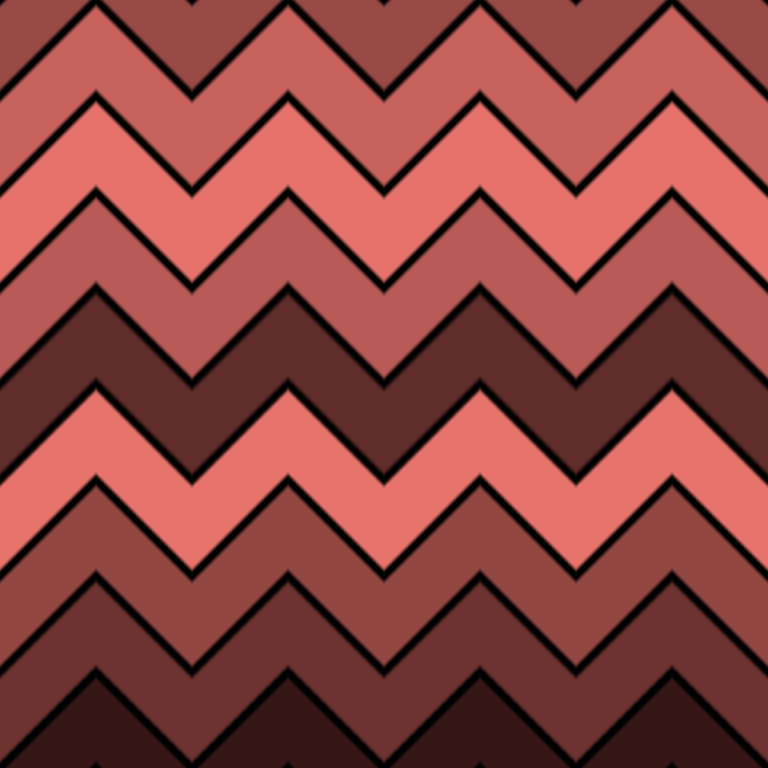
Give the GLSL for this pattern, as a Shadertoy shader.

```glsl
const float COLUMNS = 4.0;       // zigzag periods across
const float ROWS = 8.0;          // bands up the canvas
const float AMPLITUDE = 1.0;     // zigzag height, in bands
const float LINE_CORE = 0.02;    // half width of solid line, in bands
const float LINE_EDGE = 0.10;    // half width where the line has faded out
const vec3 LINE_COLOR = vec3(0.0);
const vec3 DARK_COLOR = vec3(0.204, 0.088, 0.080);
const vec3 LIGHT_COLOR = vec3(0.906, 0.451, 0.427);

// Tone of each band, bottom to top
const int BANDS = 9;
const float TONES[BANDS] = float[BANDS](
    0.0, 0.313, 0.525, 1.0, 0.235, 0.737, 0.994, 0.821, 0.547);

// Triangle wave: 0 at whole numbers, 1 halfway between
float zigzag(float x) {
    return 1.0 - abs(2.0 * fract(x) - 1.0);
}

vec3 bandColor(float row) {
    int index = clamp(int(row) + 1, 0, BANDS - 1);
    return mix(DARK_COLOR, LIGHT_COLOR, TONES[index]);
}

void mainImage(out vec4 fragColor, in vec2 fragCoord) {
    vec2 uv = fragCoord / iResolution.xy;

    // Height in bands, following the zigzag
    float height = uv.y * ROWS - AMPLITUDE * zigzag(uv.x * COLUMNS);
    vec3 color = bandColor(floor(height));

    // Soft dark line on each band boundary
    float lineDistance = abs(height - round(height));
    float pixel = ROWS / iResolution.y;
    float fill = smoothstep(LINE_CORE, max(LINE_EDGE, LINE_CORE + pixel), lineDistance);
    color = mix(LINE_COLOR, color, fill);

    fragColor = vec4(color, 1.0);
}
```
